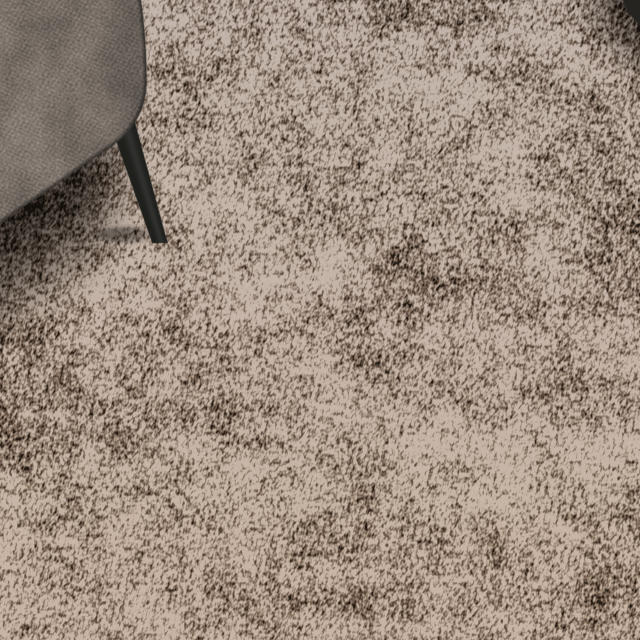
A WebGL 2 fragment shader for this texture:

```glsl
#version 300 es
precision highp float;
// Mottled beige carpet seen from above, with the corner of an upholstered chair and its leg.

uniform vec2 u_resolution;
out vec4 fragColor;

// Unit gradient for a lattice point, from an integer hash
vec2 latticeGradient(vec2 cell) {
    uvec2 q = uvec2(ivec2(cell) + 32768);
    uint h = q.x * 1597u ^ q.y * 51749u;
    h = (h ^ (h >> 15)) * 73244475u;
    h = (h ^ (h >> 13)) * 73244475u;
    h ^= h >> 16;
    float angle = float(h & 65535u) / 65536.0 * 6.2832;
    return vec2(cos(angle), sin(angle));
}

float gradientNoise(vec2 p) {
    vec2 cell = floor(p), f = p - cell;
    vec2 s = f * f * f * (f * (f * 6.0 - 15.0) + 10.0);
    vec2 e = vec2(1, 0);
    float a = dot(latticeGradient(cell), f);
    float b = dot(latticeGradient(cell + e.xy), f - e.xy);
    float c = dot(latticeGradient(cell + e.yx), f - e.yx);
    float d = dot(latticeGradient(cell + e.xx), f - e.xx);
    return mix(mix(a, b, s.x), mix(c, d, s.x), s.y);
}

// Colour ramp from light pile (0) to the deepest gaps (5)
vec3 pileColor(float tone) {
    vec3 ramp[6] = vec3[6](
        vec3(0.77, 0.70, 0.65), vec3(0.67, 0.60, 0.54), vec3(0.56, 0.49, 0.43),
        vec3(0.44, 0.36, 0.31), vec3(0.32, 0.26, 0.21), vec3(0.14, 0.11, 0.08));
    float t = clamp(tone, 0.0, 4.999);
    int i = int(t);
    return mix(ramp[i], ramp[i + 1], t - float(i)) - 0.018 * min(tone, 0.0);
}

float smoothMax(float a, float b, float k) {
    float h = max(k - abs(a - b), 0.0) / k;
    return max(a, b) + h * h * k * 0.25;
}

float coverage(float dist) {
    float px = 1.0 / u_resolution.y;
    return 1.0 - smoothstep(-px, px, dist);
}

// Distance below the slanted lower edge of the seat
float belowSeat(vec2 p) {
    return dot(p - vec2(0.0, 0.651), vec2(0.567, -0.823));
}

float seatDistance(vec2 p) {
    float side = p.x - 0.229 + 0.6 * (p.y - 0.88) * (p.y - 0.88);
    return smoothMax(side, belowSeat(p), 0.05);
}

vec3 carpet(vec2 p, float shadow) {
    // Worn patches, from broad to small
    float wear = 0.30 * gradientNoise(p * 4.0 + 7.3)
               + 0.36 * gradientNoise(p * 10.0 + 31.7)
               + 0.40 * gradientNoise(p * 24.0 + 3.1)
               + 0.36 * gradientNoise(p * 52.0 + 19.4);
    // Short, leaning tufts
    vec2 q = vec2(p.x - 0.2 * p.y, p.y);
    float tufts = 0.95 * gradientNoise(q * vec2(155, 105) + 11.4)
                + 0.75 * gradientNoise(q * vec2(290, 200) + 57.9);
    // Darker areas at the left edge and the upper right
    vec2 left = (p - vec2(0.0, 0.37)) * vec2(9, 11);
    vec2 right = (p - vec2(0.92, 0.72)) * vec2(4, 5);
    float stain = 1.4 * exp(-dot(left, left)) + 0.5 * exp(-dot(right, right));
    float tone = 4.6 * (wear + tufts) + 0.98 + stain + 1.5 * shadow;
    // Fibre shading keeps the light pile from going flat
    tone = max(tone, 0.3 * tone) + 0.7 * gradientNoise(q * vec2(230, 150) + 83.2);
    // Warmer at the bottom, cooler at the top
    vec3 tint = mix(vec3(1.01, 1.0, 0.98), vec3(0.98, 1.0, 1.02), p.y);
    return pileColor(tone) * tint * (1.0 - 0.5 * shadow);
}

vec3 upholstery(vec2 p, float dist) {
    float weave = sin(p.x * 640.0 + p.y * 260.0) * sin(p.y * 760.0 - p.x * 180.0);
    float smudge = gradientNoise(p * vec2(14, 10) + 5.0) + 0.5 * gradientNoise(p * 40.0);
    float fuzz = gradientNoise(p * 230.0);
    float light = 0.45 + 0.035 * weave + 0.09 * smudge + 0.10 * fuzz;
    light *= mix(0.5, 1.0, smoothstep(0.0, 0.008, -dist));
    light *= 1.0 - 0.15 * smoothstep(0.12, 0.23, p.x);
    return light * vec3(1.05, 0.97, 0.90);
}

void main() {
    vec2 p = gl_FragCoord.xy / u_resolution.y;
    float seat = seatDistance(p);
    float corner = length(p - vec2(1.06, 1.03)) - 0.092;

    // Soft shadows below the seat, beside the foot and around the far corner
    float shadow = (1.0 - smoothstep(0.02, 0.19, belowSeat(p))) * (1.0 - smoothstep(0.12, 0.24, p.x));
    float foot = 1.0 - smoothstep(0.1, 1.0, length((p - vec2(0.18, 0.634)) / vec2(0.09, 0.022)));
    shadow = max(shadow, 0.9 * foot);
    shadow = max(shadow, 0.7 * (1.0 - smoothstep(0.0, 0.09, corner)));
    vec3 color = carpet(p, shadow);

    // Tapered leg
    float along = (0.79 - p.y) / 0.17;
    float across = p.x - mix(0.197, 0.250, along);
    float halfWidth = mix(0.019, 0.012, along);
    float leg = max(abs(across) - halfWidth, max(0.62 - p.y, p.y - 0.83));
    float sheen = exp(-pow((across / halfWidth - 0.2) * 2.5, 2.0));
    color = mix(color, vec3(0.12, 0.12, 0.11) + 0.07 * sheen, coverage(leg));

    // Seat and the dark piece in the far corner
    color = mix(color, upholstery(p, seat), coverage(seat));
    color = mix(color, vec3(0.15, 0.14, 0.13), coverage(corner));
    fragColor = vec4(color, 1.0);
}
```
